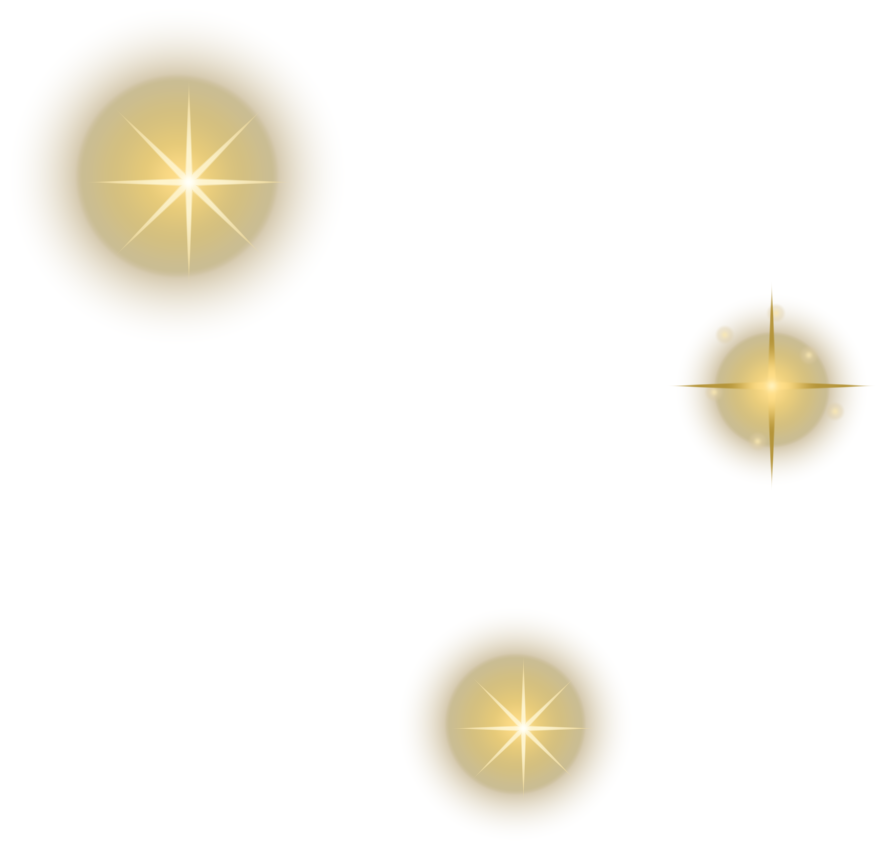
This background is drawn by a Shadertoy shader. Its source:

```glsl
// Three golden sparkles with soft halos on a white background.
#define BIG_GLOW vec3(0.2085, 0.7929, 0.1166)
#define SMALL_GLOW vec3(0.6063, 0.1481, 0.0810)
#define CROSS_GLOW vec3(0.9080, 0.5415, 0.0665)
#define CROSS_CENTER vec2(0.9080, 0.5460)
#define CROSS_LENGTH 0.126
#define STAR_OFFSET vec2(0.118, -0.062)
#define STAR_REACH 1.08
#define HALO_REACH 1.75
#define BUBBLE_RADIUS 0.0125
#define BUBBLE_COUNT 6

const vec3 CREAM = vec3(1.00, 0.97, 0.84);
const vec3 DARK_GOLD = vec3(0.70, 0.57, 0.20);
const vec3 BRIGHT_GOLD = vec3(1.00, 0.87, 0.53);

// Disc shading, from the hot middle to the olive rim
vec3 discColor(float u) {
    vec3 c = mix(vec3(0.98, 0.85, 0.52), vec3(0.90, 0.79, 0.47), smoothstep(0.0, 0.36, u));
    c = mix(c, vec3(0.83, 0.75, 0.50), smoothstep(0.25, 0.70, u));
    return mix(c, vec3(0.79, 0.74, 0.58), smoothstep(0.60, 1.0, u));
}

// Shaded disc inside a wide halo; glow holds center and radius
vec3 addGlow(vec3 color, vec2 p, vec3 glow) {
    float u = length(p - glow.xy) / glow.z;
    float fade = clamp((HALO_REACH - u) / (HALO_REACH - 1.0), 0.0, 1.0);
    color = mix(color, vec3(0.83, 0.78, 0.67), fade * fade);
    return mix(color, discColor(min(u, 1.0)), 1.0 - smoothstep(0.95, 1.04, u));
}

// Coverage of a tapered needle along both directions of the x axis
float needle(vec2 p, float reach, float halfWidth) {
    float along = abs(p.x) / reach;
    float width = halfWidth * max(1.0 - along, 0.0);
    float blur = 0.6 / iResolution.y + 0.25 * width;
    float body = 1.0 - smoothstep(width - blur, width + blur, abs(p.y));
    return body * (1.0 - smoothstep(0.65, 1.0, along));
}

vec2 diagonal(vec2 p) {
    return vec2(p.x + p.y, p.y - p.x) * 0.70711;
}

// Eight cream rays with a white core
vec3 addStar(vec3 color, vec2 p, vec3 glow) {
    vec2 q = p - glow.xy - STAR_OFFSET * glow.z;
    vec2 d = diagonal(q);
    float reach = STAR_REACH * glow.z;
    float width = 0.036 * glow.z;
    float rays = max(needle(q, reach, width), needle(q.yx, reach, width));
    rays = max(rays, 0.9 * max(needle(d, reach, width), needle(d.yx, reach, width)));
    float r = length(q) / glow.z;
    vec3 rayColor = mix(CREAM, vec3(0.95, 0.87, 0.64), smoothstep(0.25, 0.9, r));
    color = mix(color, BRIGHT_GOLD, 0.55 * exp(-r * r * 16.0));
    color = mix(color, rayColor, 0.9 * rays);
    return mix(color, vec3(1.0, 1.0, 0.97), exp(-r * r * 160.0));
}

// Four long dark needles, lit near their crossing
vec3 addCross(vec3 color, vec2 p) {
    vec2 q = p - CROSS_CENTER;
    float r = length(q) / CROSS_LENGTH;
    float rays = max(needle(q, CROSS_LENGTH, 0.0048), needle(q.yx, CROSS_LENGTH, 0.0048));
    vec3 rayColor = mix(BRIGHT_GOLD, DARK_GOLD, smoothstep(0.08, 0.45, r));
    color = mix(color, BRIGHT_GOLD, 0.6 * exp(-r * r * 28.0));
    color = mix(color, rayColor, 0.92 * rays);
    return mix(color, vec3(1.0, 0.95, 0.74), 0.9 * exp(-r * r * 380.0));
}

// Faint bubbles on an uneven ring around the cross
vec3 addBubbles(vec3 color, vec2 p) {
    for (int i = 0; i < BUBBLE_COUNT; i++) {
        float k = float(i);
        float angle = 0.65 + 1.0472 * k - 0.5 * sin(3.1416 * pow(k / 5.05, 1.3));
        float ring = 0.0754 + 0.0082 * cos(1.5 * (k - 1.3));
        if (i == 0) ring -= 0.0175;
        vec2 center = CROSS_CENTER + vec2(0.0, 0.003) + ring * vec2(cos(angle), sin(angle));
        float u = length(p - center) / BUBBLE_RADIUS;
        float body = 1.0 - smoothstep(0.55, 1.0, u);
        color = mix(color, vec3(0.87, 0.80, 0.64), 0.38 * body);
        color = mix(color, vec3(0.98, 0.91, 0.70), 0.75 * exp(-u * u * 9.0));
    }
    return color;
}

void mainImage(out vec4 fragColor, in vec2 fragCoord) {
    vec2 p = fragCoord / iResolution.y;
    vec3 color = vec3(1.0);

    // Halos and discs
    color = addGlow(color, p, BIG_GLOW);
    color = addGlow(color, p, SMALL_GLOW);
    color = addGlow(color, p, CROSS_GLOW);

    // Rays and small lights
    color = addStar(color, p, BIG_GLOW);
    color = addStar(color, p, SMALL_GLOW);
    color = addBubbles(color, p);
    color = addCross(color, p);

    fragColor = vec4(color, 1.0);
}
```
